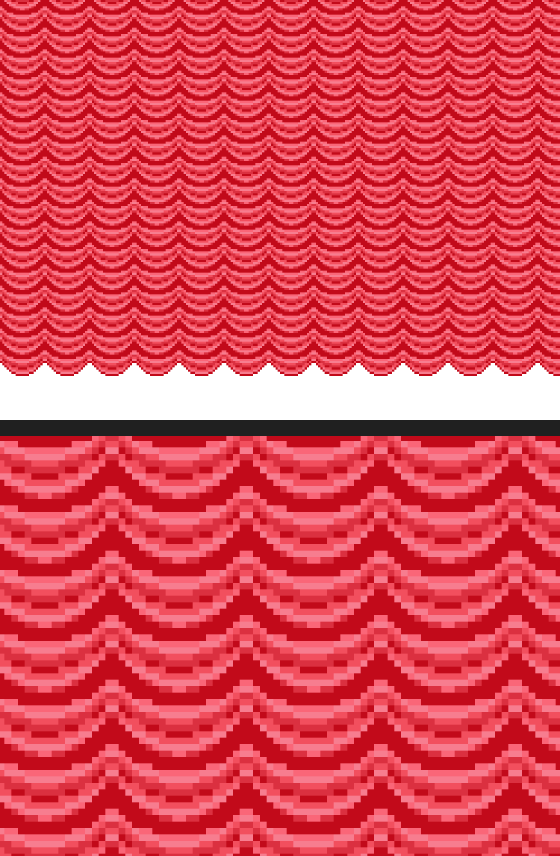
Top: the whole. Bottom: its middle third, enlarged.
This pattern is drawn by a WebGL 1 fragment shader. Its source:

```glsl
precision highp float;
// Rows of overlapping red and pink scallops in coarse square cells, with a white hem below.

#define COLUMN_WIDTH 0.08    // scallop width, in canvas widths
#define ROW_HEIGHT 0.0384    // distance between rows, in canvas widths
#define HEM_Y 0.0785         // lowest point of the last row
#define CELLS_ACROSS 20.0    // cells per scallop
#define CELLS_DOWN 10.0      // cells per row
#define SAG 7.0              // drop from cusp to belly, in cells
#define ROUNDNESS 2.3        // higher is flatter in the belly
#define SAMPLES 3            // antialiasing grid size

uniform vec2 u_resolution;

const vec3 CRIMSON = vec3(0.76, 0.04, 0.10);
const vec3 DEEP = vec3(0.86, 0.19, 0.25);
const vec3 CORAL = vec3(0.95, 0.31, 0.37);
const vec3 ROSE = vec3(0.98, 0.40, 0.47);
const vec3 PALE = vec3(0.97, 0.49, 0.56);
const vec3 WHITE = vec3(1.0);

// Curved front lip, f runs from its lower edge to its upper edge.
vec3 lipColor(float f) {
  if (f < 0.13) return DEEP;
  if (f < 0.30) return ROSE;
  if (f < 0.60) return PALE;
  return CORAL;
}

// Flatter fold behind the lip, f runs upwards.
vec3 foldColor(float f) {
  if (f < 0.14) return CRIMSON;
  if (f < 0.43) return DEEP;
  if (f < 0.62) return CORAL;
  if (f < 0.84) return PALE;
  return ROSE;
}

vec3 scallops(vec2 p) {
  // Snap to the centre of a cell.
  vec2 cellSize = vec2(COLUMN_WIDTH / CELLS_ACROSS, ROW_HEIGHT / CELLS_DOWN);
  vec2 cell = floor((p - vec2(0.0, HEM_Y)) / cellSize) + 0.5;

  // Cusp is 0 in the belly of a scallop and 1 where two of them meet.
  float x = fract(cell.x / CELLS_ACROSS) * 2.0 - 1.0;
  float cusp = pow(abs(x), ROUNDNESS);
  float height = cell.y - SAG * cusp;
  if (height < 0.0) return WHITE;
  if (height < 1.0) return CRIMSON;

  // Lip, fold and shadow stacked above the lower edge of each row.
  float h = mod(height, CELLS_DOWN);
  float lipTop = mix(3.4, 2.3, cusp);
  float foldTop = mix(8.0, 5.0, cusp);
  if (h < lipTop) return lipColor(h / lipTop);
  if (h < foldTop) return foldColor((h - lipTop) / (foldTop - lipTop));
  return CRIMSON;
}

void main() {
  // Average a small grid of samples to smooth the cell edges.
  vec3 color = vec3(0.0);
  float n = float(SAMPLES);
  for (int j = 0; j < SAMPLES; j++) {
    for (int i = 0; i < SAMPLES; i++) {
      vec2 offset = (vec2(float(i), float(j)) + 0.5) / n - 0.5;
      color += scallops((gl_FragCoord.xy + offset) / u_resolution.x);
    }
  }
  gl_FragColor = vec4(color / (n * n), 1.0);
}
```
